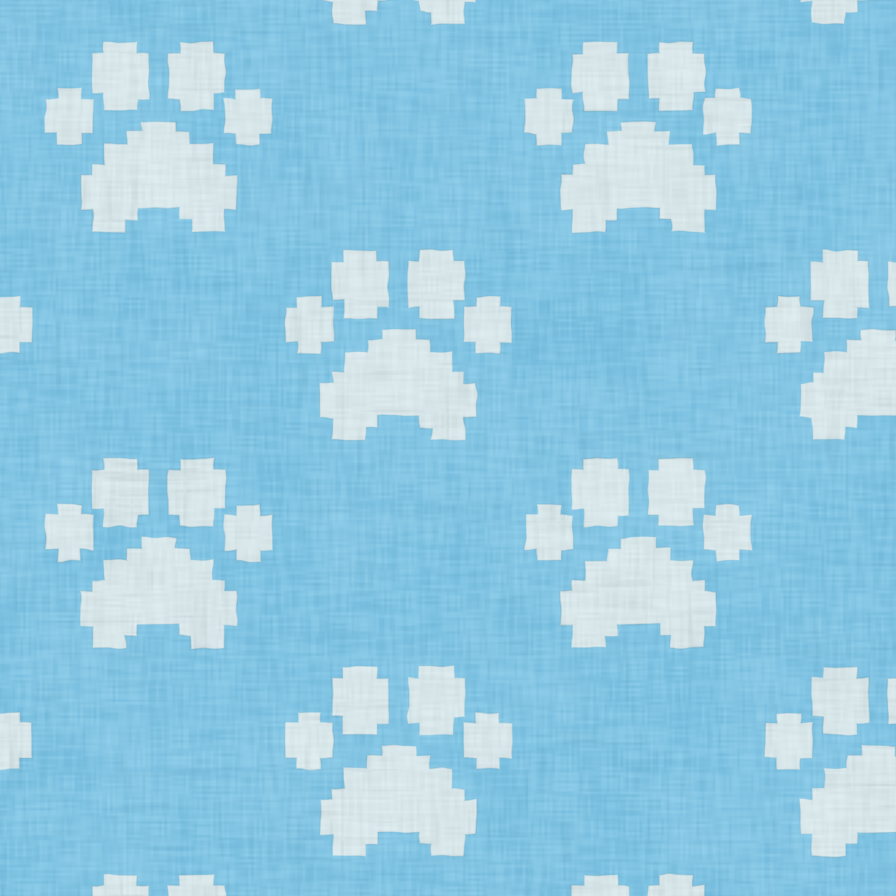
A three.js fragment shader for this pattern:

```glsl
// Staggered white stitched paw prints on sky-blue woven linen.
varying vec2 vUv;

const vec2 PERIOD = vec2(0.5354, 0.4645);   // spacing of one lattice of paws
const vec2 FIRST_PAW = vec2(0.177, 0.847);  // centre of the upper left paw
const vec2 STITCH = vec2(0.0127, 0.01245);  // size of one stitch step
const float PAW_ROWS = 17.0;
const float EDGE = 0.0011;                  // softness of the outline
const vec3 SKY = vec3(0.51, 0.77, 0.89);
const vec3 CHALK = vec3(0.845, 0.902, 0.912);

float hash(vec2 p) {
  return fract(sin(dot(p, vec2(127.1, 311.7))) * 43758.5453);
}

float noise(vec2 p) {
  vec2 i = floor(p);
  vec2 f = fract(p);
  f = f * f * (3.0 - 2.0 * f);
  float low = mix(hash(i), hash(i + vec2(1.0, 0.0)), f.x);
  float high = mix(hash(i + vec2(0.0, 1.0)), hash(i + vec2(1.0, 1.0)), f.x);
  return mix(low, high, f.y);
}

// Signed distance to a box given by two opposite corners.
float box(vec2 p, vec2 lo, vec2 hi) {
  vec2 d = abs(p - 0.5 * (lo + hi)) - 0.5 * (hi - lo);
  return length(max(d, 0.0)) + min(max(d.x, d.y), 0.0);
}

// Box centred on the mirror axis, from row top to row bottom.
float band(vec2 p, float halfWidth, float top, float bottom) {
  return box(p, vec2(-halfWidth, top), vec2(halfWidth, bottom));
}

float innerToe(vec2 p) {
  float d = box(p, vec2(1.85, 0.0), vec2(4.85, 6.1));
  d = min(d, box(p, vec2(0.85, 1.0), vec2(4.0, 5.1)));
  return min(d, box(p, vec2(2.5, 1.0), vec2(5.85, 4.5)));
}

float outerToe(vec2 p) {
  float d = box(p, vec2(6.8, 4.15), vec2(8.9, 9.2));
  return min(d, box(p, vec2(5.75, 5.05), vec2(9.95, 8.2)));
}

// Stepped dome with a stepped notch cut from its base.
float pad(vec2 p) {
  float d = band(p, 1.5, 7.1, 17.0);
  d = min(d, band(p, 2.75, 8.0, 17.0));
  d = min(d, band(p, 4.75, 9.1, 17.0));
  d = min(d, band(p, 5.8, 10.95, 17.0));
  d = min(d, band(p, 6.85, 11.9, 15.0));
  float notch = min(band(p, 1.85, 14.85, 18.0), band(p, 2.9, 15.9, 18.0));
  return max(d, -notch);
}

// Distance to a paw, with p in canvas units from its centre.
float paw(vec2 p) {
  vec2 s = p / STITCH;
  s = vec2(abs(s.x), 0.5 * PAW_ROWS - s.y);
  return min(pad(s), min(innerToe(s), outerToe(s))) * STITCH.y;
}

// Offset from the nearest paw centre of a lattice.
vec2 tile(vec2 p, vec2 origin, vec2 period) {
  return mod(p - origin + 0.5 * period, period) - 0.5 * period;
}

// Crossing threads of uneven thickness, centred on zero.
float weave(vec2 p, float count) {
  float weft = noise(p * vec2(count * 0.12, count));
  float warp = noise(p * vec2(count, count * 0.12) + 37.0);
  return weft + warp - 1.0;
}

// Sparse darker threads, from 0 to 1.
float slubs(vec2 p, float count) {
  float weft = noise(p * vec2(14.0, count) + 11.0);
  float warp = noise(p * vec2(count, 14.0) + 53.0);
  return smoothstep(0.74, 0.98, max(weft, warp));
}

void main() {
  // Frayed outline, different on every paw.
  vec2 fray = vec2(noise(vUv * 75.0), noise(vUv * 75.0 + 91.0)) - 0.5;
  vec2 p = vUv + 0.0028 * fray;

  // Two lattices, the second shifted by half a period.
  float d = 1.0;
  for (int i = 0; i < 2; i++) {
    vec2 origin = FIRST_PAW + 0.5 * float(i) * PERIOD;
    d = min(d, paw(tile(p, origin, PERIOD)));
  }
  float inside = 1.0 - smoothstep(-EDGE, EDGE, d);

  // Cloth: fine threads, stray slubs and cloudy fading.
  float threads = weave(vUv, 330.0);
  float strays = slubs(vUv, 170.0);
  float clouds = noise(vUv * 13.0) + 0.6 * noise(vUv * 34.0 + 7.0) - 0.8;
  vec3 ground = SKY + vec3(0.055, 0.042, 0.032) * threads
    + vec3(0.03, 0.018, 0.011) * clouds - 0.016 * strays;
  vec3 print = CHALK + 0.032 * threads + 0.008 * clouds - 0.03 * strays;

  // Thin broken shade along the outline.
  float rim = 1.0 - smoothstep(0.0, 0.0018, abs(d));
  vec3 color = mix(ground, print, inside);
  color -= 0.07 * rim * noise(vUv * 45.0 + 23.0);
  gl_FragColor = vec4(color, 1.0);
}
```
